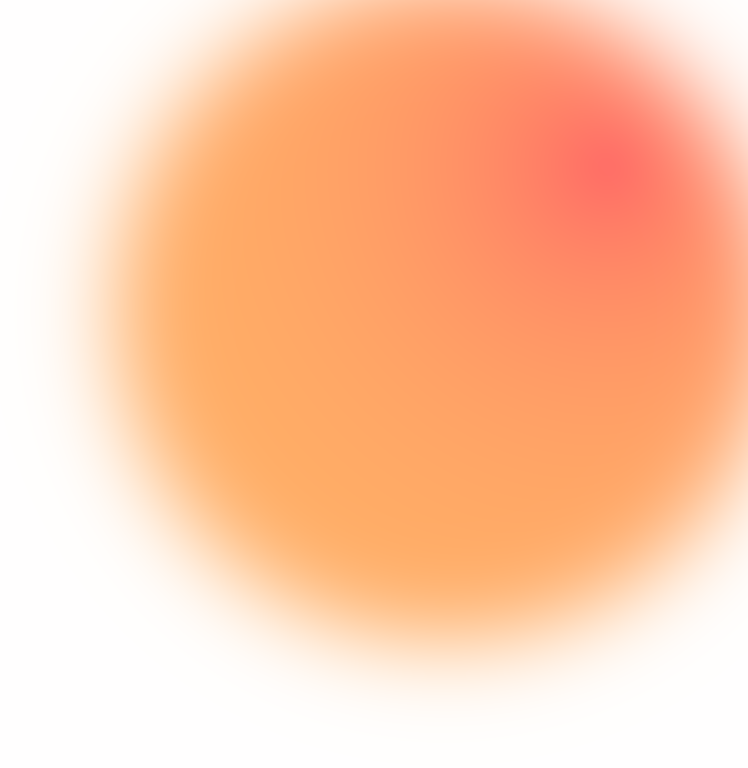
Give the GLSL for this background, as a Shadertoy shader.

```glsl
// A large blurred disc on white, running off the top and right of the canvas.
// Its fill eases from coral at an off-centre focus to apricot, and its
// rim fades as a Gaussian-blurred edge. Lengths are in canvas heights.

const vec3 PAPER   = vec3(1.0, 0.997, 0.995);
const vec3 CORAL   = vec3(1.0, 0.435, 0.400);
const vec3 APRICOT = vec3(1.0, 0.706, 0.400);

// Coverage of an edge blurred by sigma; signedDist is negative inside.
float blurredEdge(float signedDist, float sigma) {
    float x = clamp(signedDist / sigma, -4.0, 4.0);
    return 0.5 - 0.5 * tanh(0.798 * (x + 0.0447 * x * x * x));
}

float discDistance(vec2 p, vec2 center, float radius) {
    return length(p - center) - radius;
}

// Radial colour ramp with a softened tip and exponential falloff.
vec3 radialFill(vec2 p, vec2 focus, float reach, float softness) {
    vec2 offset = p - focus;
    float dist = sqrt(dot(offset, offset) + softness * softness) - softness;
    return mix(APRICOT, CORAL, exp(-dist / reach));
}

void mainImage(out vec4 fragColor, in vec2 fragCoord) {
    vec2 p = fragCoord / iResolution.y;

    // Disc shape and its inner glow
    float disc = discDistance(p, vec2(0.580, 0.594), 0.427);
    float coverage = blurredEdge(disc, 0.056);
    vec3 fill = radialFill(p, vec2(0.793, 0.785), 0.25, 0.025);

    fragColor = vec4(mix(PAPER, fill, coverage), 1.0);
}
```
